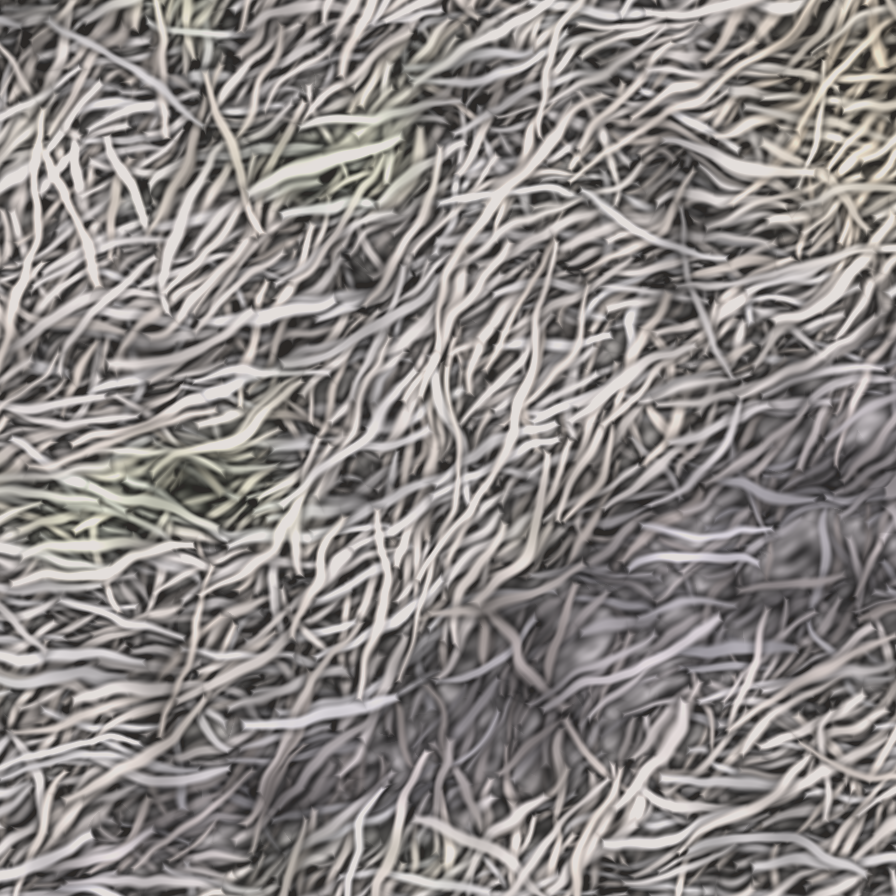
This texture is drawn by a WebGL 2 fragment shader. Its source:

```glsl
#version 300 es
precision highp float;

uniform vec2 u_resolution;
out vec4 fragColor;

#define LAYERS 13
#define FINE_SCALE 20.0
#define COARSE_SCALE 7.5
#define FINE_WIDTH 0.0042
#define COARSE_WIDTH 0.0056
#define MAIN_ANGLE 0.62
#define ANGLE_SPREAD 1.25
#define SHADOW_REACH 0.0115
#define SHADOW_DEPTH 0.34
#define EDGE 0.0037
#define STRAW_TONE vec3(1.01, 0.985, 0.97)
#define SOIL_TONE vec3(1.0, 0.97, 0.99)

vec3 hash3(vec3 p) {
    p = fract(p * vec3(0.1031, 0.1030, 0.0973));
    p += dot(p, p.yxz + 33.33);
    return fract((p.xxy + p.yxx) * p.zyx);
}

float corner(vec2 cell, vec2 offset) {
    float a = 6.2832 * hash3(vec3(cell + 50.0, 7.0)).x;
    return dot(vec2(cos(a), sin(a)), offset);
}

// Gradient noise, about -0.7 to 0.7
float noise(vec2 p) {
    vec2 i = floor(p), f = p - i;
    vec2 s = f * f * f * (f * (f * 6.0 - 15.0) + 10.0);
    vec2 e = vec2(1.0, 0.0);
    return mix(mix(corner(i, f), corner(i + e.xy, f - e.xy), s.x),
               mix(corner(i + e.yx, f - e.yx), corner(i + e.xx, f - e.xx), s.x), s.y);
}

vec2 turn(vec2 p, float a) {
    float c = cos(a), s = sin(a);
    return vec2(c * p.x + s * p.y, c * p.y - s * p.x);
}

vec2 warp(vec2 p, float scale, float amount) {
    return p + amount * vec2(noise(p * scale), noise(p * scale + 40.0));
}

// Bare diagonal strip that widens to the right
float soilMask(vec2 p, float wobble) {
    float centre = 0.49 * p.x - 0.04;
    float halfSpan = 0.03 + 0.15 * p.x;
    float d = abs(p.y - centre + 0.08 * wobble) - halfSpan;
    return 1.0 - smoothstep(-0.09, 0.06, d);
}

// Hue of dry, green, golden and bare zones
vec3 zoneTint(vec2 p, float soil) {
    float green = smoothstep(0.05, 0.45, noise(p * 5.5 + 3.0)) * (1.0 - smoothstep(0.4, 0.85, p.x));
    float gold = 1.0 - smoothstep(0.05, 0.25, distance(p, vec2(1.0, 0.88)));
    vec3 tint = mix(STRAW_TONE, vec3(0.93, 0.96, 0.83), 0.6 * green);
    tint = mix(tint, vec3(1.02, 0.96, 0.82), 0.6 * gold);
    return mix(tint, SOIL_TONE, soil);
}

// One scattered layer of bent strands with contact shadows
void strands(inout vec3 col, vec2 p, vec3 tint, float scale, float seed,
             float width, float reach, float grassShare, float soilShare) {
    vec2 shift = hash3(vec3(seed, 4.0, 9.0)).xy * 7.0 + 3.0;
    vec2 home = floor(p * scale + shift);
    for (int k = 0; k < 9; k++) {
        vec2 cell = home + vec2(k % 3 - 1, k / 3 - 1);
        vec3 r = hash3(vec3(cell, seed));
        vec2 root = (cell + r.xy - shift) / scale;
        vec2 d = p - root;
        if (length(d) * scale > 0.98) continue;
        float flow = noise(root * 3.2 + 11.0);
        float soil = soilMask(root, flow);
        if (r.z > mix(grassShare, soilShare, soil)) continue;

        vec3 q = hash3(vec3(cell + 17.0, seed + 31.0));
        vec3 s = hash3(vec3(cell + 71.0, seed + 53.0));
        float stray = s.x < 0.25 ? 2.8 * (s.y - 0.5) : 0.0;
        float angle = MAIN_ANGLE + 1.2 * flow + ANGLE_SPREAD * (q.x - 0.5) + stray;
        vec2 local = turn(d, angle);
        float halfLength = reach * mix(0.6, 0.87, q.y) / scale;
        float x = local.x / halfLength;
        float bend = 0.45 * (q.z - 0.5) * (x * x - 0.3) + 0.025 * sin(4.0 * x + 6.0 * s.y);
        float y = local.y - halfLength * bend;
        float w = width * mix(0.65, 1.25, s.z) * (1.0 - 0.45 * x * x);
        float dist = max(abs(y) - max(w, 0.0), (abs(x) - 1.0) * halfLength);

        float shadow = 1.0 - smoothstep(-0.001, SHADOW_REACH, dist);
        float cover = 1.0 - smoothstep(-EDGE, EDGE, dist);
        float tone = mix(0.77, 1.02, s.y) * (1.0 - 0.25 * soil);
        col *= 1.0 - SHADOW_DEPTH * shadow * (1.0 - 0.2 * soil);
        vec3 hue = tint * mix(vec3(0.98, 0.99, 1.02), vec3(1.02, 0.99, 0.97), q.x);
        col = mix(col, tone * hue, 0.96 * cover);
    }
}

void main() {
    vec2 p = gl_FragCoord.xy / min(u_resolution.x, u_resolution.y);
    float soil = soilMask(p, noise(p * 3.2 + 11.0));
    vec3 tint = zoneTint(p, soil);

    // Mottled ground with a faint grain along the main direction
    vec2 along = turn(p, MAIN_ANGLE);
    float mottle = 0.35 * noise(p * 20.0) + 0.4 * noise(along * vec2(34.0, 70.0));
    vec3 col = tint * (mix(0.45, 0.50, soil) + mottle);

    // Kinks shared by all strands
    vec2 kinked = warp(warp(p, 13.0, 0.014), 30.0, 0.005);

    // Litter from fine, deep and dim to coarse, near and bright
    for (int i = 0; i < LAYERS; i++) {
        float t = float(i) / float(LAYERS - 1);
        strands(col, kinked, tint * mix(0.72, 1.0, smoothstep(0.0, 0.7, t)),
                mix(FINE_SCALE, COARSE_SCALE, t), float(i) + 1.0,
                mix(FINE_WIDTH, COARSE_WIDTH, t), 1.0, mix(1.0, 0.85, t), mix(0.6, 0.15, t));
    }

    // Ragged leaf scraps on bare ground, then a few long stems
    strands(col, warp(p, 28.0, 0.035), tint * 1.08, 8.0, 23.0, 0.017, 0.42, 0.0, 0.14);
    strands(col, kinked, tint, 4.0, 29.0, 0.0048, 1.0, 0.4, 0.4);

    // Broad patches of light and shade
    col *= 1.03 + 0.3 * noise(p * 6.0 + 5.0) + 0.42 * noise(p * 14.0 + 9.0);
    fragColor = vec4(clamp(col, vec3(0.17, 0.155, 0.15), vec3(0.89, 0.87, 0.86)), 1.0);
}
```
